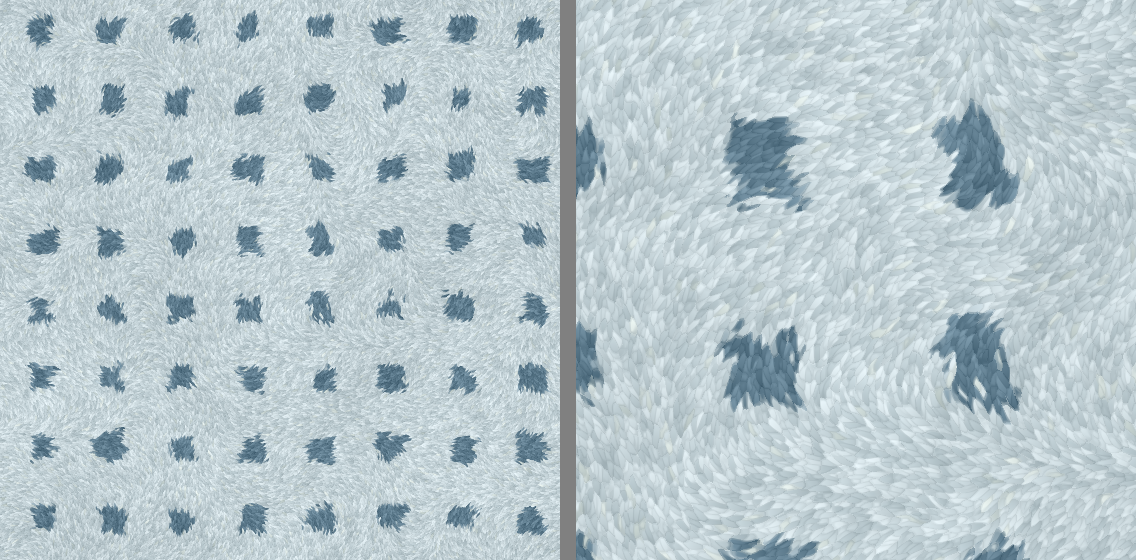
Left, the full canvas; right, a detail of the centre.
Give the GLSL for this pattern, as a three.js fragment shader.

```glsl
// Pale shaggy carpet with an 8 by 8 grid of small frayed blue squares.
// The pile is a stretched Voronoi field of tufts that lean along a flow;
// each tuft takes the dye found at its root. Every lattice wraps.
varying vec2 vUv;

const float DOTS = 8.0;
const float TUFTS = 200.0;
const float STRETCH = 1.75;
const vec2 DOT_CENTER = vec2(0.59, 0.575);
const vec3 GROUND = vec3(0.775, 0.832, 0.852);
const vec3 DYE = vec3(0.375, 0.492, 0.562);

vec2 hash2(vec2 p) {
  vec3 q = fract(p.xyx * vec3(0.1031, 0.1030, 0.0973));
  q += dot(q, q.yzx + 33.33);
  return fract((q.xx + q.yz) * q.zy);
}

// Smooth value noise over the unit square, wrapping after "period" cells.
vec2 wrapNoise(vec2 uv, float period, float seed) {
  vec2 p = uv * period;
  vec2 i = floor(p);
  vec2 f = fract(p);
  f = f * f * (3.0 - 2.0 * f);
  vec2 lo = mod(i, period) + seed;
  vec2 hi = mod(i + 1.0, period) + seed;
  return mix(mix(hash2(lo), hash2(vec2(hi.x, lo.y)), f.x),
             mix(hash2(vec2(lo.x, hi.y)), hash2(hi), f.x), f.y);
}

// Signed distance to the frayed square of this grid cell, in cell units.
float dotDistance(vec2 uv, float fray) {
  vec2 grid = uv * DOTS;
  vec2 id = mod(floor(grid), DOTS);
  vec2 shift = 0.05 * (hash2(id + 17.0) - 0.5)
             + 0.08 * (wrapNoise(uv, 4.0, 71.0) - 0.5);
  vec2 p = fract(grid) - DOT_CENTER - shift;
  vec2 extent = 0.165 + 0.04 * (hash2(id + 41.0) - 0.5);
  vec2 edge = abs(p) - extent;
  float box = max(edge.x, edge.y);
  float disc = length(p) - 0.56 * (extent.x + extent.y);
  float d = mix(box, disc, 0.5 * hash2(id + 59.0).x);
  float erosion = wrapNoise(uv, 56.0, 113.0).x - 0.5;
  return d + 0.15 * erosion + 0.075 * (fray - 0.5);
}

// Colour of one tuft, chosen at its root.
vec3 tuftColor(vec2 root, vec2 id) {
  vec2 rnd = hash2(id + 307.0);
  float dye = 1.0 - smoothstep(-0.006, 0.006, dotDistance(root, rnd.x));
  float tone = rnd.y - 0.5;
  vec3 pale = GROUND + tone * vec3(0.17, 0.155, 0.15);
  pale += vec3(0.025, 0.015, -0.015) * step(0.96, rnd.x);
  return mix(pale, DYE + 0.15 * tone, dye);
}

void main() {
  // Lean of the pile
  vec2 flow = wrapNoise(vUv, 6.0, 5.0);
  float lean = 5.5 * flow.x + 1.2 * wrapNoise(vUv, 22.0, 29.0).x;

  // Two nearest tufts
  vec2 p = vUv * TUFTS;
  vec2 cell = floor(p);
  float near = 1e3, next = 1e3, tip = 0.0;
  vec2 nearRoot = p, nextRoot = p, nearId = cell, nextId = cell;
  for (int y = -2; y <= 2; y++) {
    for (int x = -2; x <= 2; x++) {
      vec2 c = cell + vec2(float(x), float(y));
      vec2 id = mod(c, TUFTS);
      vec2 root = c + hash2(id);
      float angle = lean + 0.9 * (hash2(id + 211.0).x - 0.5);
      vec2 axis = vec2(cos(angle), sin(angle));
      vec2 to = p - root;
      float along = dot(to, axis) / STRETCH;
      float across = dot(to, vec2(-axis.y, axis.x)) * STRETCH;
      float d = length(vec2(along, across));
      if (d < near) {
        next = near;
        nextRoot = nearRoot;
        nextId = nearId;
        near = d;
        nearRoot = root;
        nearId = id;
        tip = along;
      } else if (d < next) {
        next = d;
        nextRoot = root;
        nextId = id;
      }
    }
  }

  // Soft joins between tufts
  float body = smoothstep(0.0, 0.5, next - near);
  vec3 color = mix(tuftColor(nextRoot / TUFTS, nextId),
                   tuftColor(nearRoot / TUFTS, nearId), 0.5 + 0.5 * body);

  // Shaded creases, lit tips and broad brushing of the pile
  color += 0.05 * (body - 0.75) + 0.06 * clamp(tip, -0.7, 0.7);
  color += 0.035 * (flow.y - 0.5);
  color += 0.04 * (wrapNoise(vUv, 40.0, 151.0).y - 0.5);
  gl_FragColor = vec4(clamp(color, 0.0, 1.0), 1.0);
}
```
